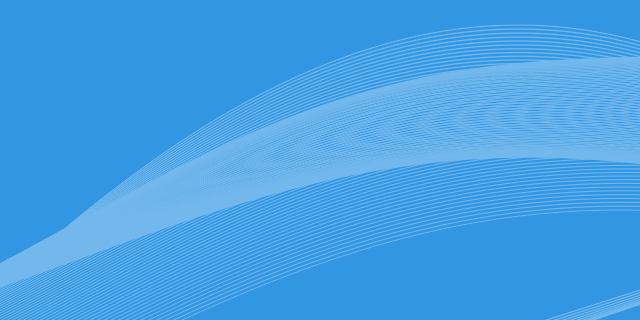
This background is drawn by a Shadertoy shader. Its source:

```glsl
// Flowing ribbons of fine pale lines that sweep across a flat blue background.
#define BACKGROUND vec3(0.195, 0.590, 0.892)
#define LINE_COLOR vec3(0.450, 0.720, 0.925)
#define CROWDING 1.6
#define UPPER_LINES 52.0
#define LOWER_LINES 62.0
#define CORNER_LINES 9.0
#define UPPER_WIDTH 0.0042
#define LOWER_WIDTH 0.0034

// Quartic curve through five heights spaced evenly from x = 0 to x = 1.
float curve(float x, float h0, float h1, float h2, float h3, float h4) {
    float u = 4.0 * x;
    float c1 = u;
    float c2 = c1 * (u - 1.0) / 2.0;
    float c3 = c2 * (u - 2.0) / 3.0;
    float c4 = c3 * (u - 3.0) / 4.0;
    return h0 + c1 * (h1 - h0)
         + c2 * (h2 - 2.0 * h1 + h0)
         + c3 * (h3 - 3.0 * h2 + 3.0 * h1 - h0)
         + c4 * (h4 - 4.0 * h3 + 6.0 * h2 - 4.0 * h1 + h0);
}

// Integral of a unit-period stripe pattern.
float stripeArea(float k, float width) {
    return floor(k) * width + min(fract(k), width);
}

// Coverage of lines that crowd together from the sparse to the dense edge.
float ribbon(float y, float sparseEdge, float denseEdge, float count, float lineWidth) {
    float pixel = 1.0 / iResolution.y;
    float span = denseEdge - sparseEdge;
    float across = (y - sparseEdge) / span;
    float rest = clamp(1.0 - across, 0.0, 1.0);

    float k = count * (1.0 - pow(rest, 1.0 / CROWDING));
    float density = count / CROWDING * pow(max(rest, 0.01), 1.0 / CROWDING - 1.0) / abs(span);

    // Box filter over one pixel keeps crowded lines smooth.
    float width = min(lineWidth * density, 1.0);
    float footprint = 1.15 * pixel * density;
    float lines = (stripeArea(k + 0.5 * footprint, width)
                 - stripeArea(k - 0.5 * footprint, width)) / footprint;

    float inside = min(across, 1.0 - across) * abs(span);
    return lines * clamp(inside / pixel + 0.5, 0.0, 1.0);
}

void mainImage(out vec4 fragColor, in vec2 fragCoord) {
    vec2 p = fragCoord / iResolution.xy;

    // Edges of the two overlapping ribbons.
    float lowerTop = curve(p.x, 0.177, 0.448, 0.669, 0.789, 0.823);
    float lowerBase = curve(p.x, -0.276, -0.034, 0.174, 0.305, 0.341);
    float upperTop = max(curve(p.x, 0.109, 0.516, 0.794, 0.919, 0.872), lowerTop);
    float upperBase = curve(p.x, 0.102, 0.281, 0.430, 0.503, 0.487);

    float upper = ribbon(p.y, upperTop, upperBase, UPPER_LINES, UPPER_WIDTH);
    float lower = ribbon(p.y, lowerBase, lowerTop, LOWER_LINES, LOWER_WIDTH);

    // Small ribbon rising out of the lower right corner.
    float cornerTop = 0.64 * (p.x - 0.85);
    float cornerBase = 0.67 * (p.x - 0.93);
    float corner = ribbon(p.y, cornerTop, cornerBase, CORNER_LINES, UPPER_WIDTH);

    float coverage = 1.0 - (1.0 - upper) * (1.0 - lower) * (1.0 - corner);
    fragColor = vec4(mix(BACKGROUND, LINE_COLOR, coverage), 1.0);
}
```
